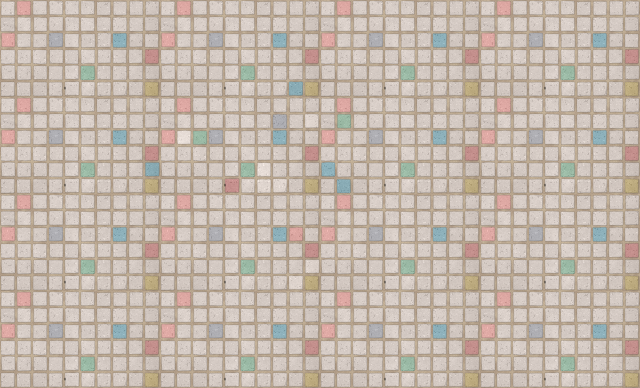
Write a WebGL 2 fragment shader that draws this texture.

```glsl
#version 300 es
precision highp float;

uniform vec2 u_resolution;
out vec4 outColor;

const vec2 GRID = vec2(40.0, 24.0);   // tiles across and down
const vec2 BLOCK = vec2(10.0, 6.0);   // tiles in one repeat

// Glaze colours: pink, rose, blue, green, grey, yellow
const vec3 GLAZE[6] = vec3[6](
    vec3(0.87, 0.66, 0.64), vec3(0.79, 0.58, 0.57), vec3(0.56, 0.70, 0.74),
    vec3(0.61, 0.73, 0.65), vec3(0.69, 0.69, 0.71), vec3(0.79, 0.72, 0.54));

// Column, row from the top, glaze: accents found in every block
const vec3 ACCENTS[7] = vec3[7](
    vec3(1, 0, 0), vec3(0, 2, 0), vec3(3, 2, 4), vec3(7, 2, 2),
    vec3(9, 3, 1), vec3(5, 4, 3), vec3(9, 5, 5));

// Single replaced tiles, placed on the whole grid
const vec3 REPLACED[10] = vec3[10](
    vec3(18, 5, 2), vec3(21, 7, 3), vec3(17, 7, 4), vec3(12, 8, 3), vec3(9, 10, 2),
    vec3(20, 10, 2), vec3(21, 11, 2), vec3(14, 11, 1), vec3(18, 14, 0), vec3(19, 14, 0));
const vec2 PALE[7] = vec2[7](
    vec2(11, 8), vec2(19, 7), vec2(16, 10), vec2(16, 11),
    vec2(17, 11), vec2(19, 16), vec2(18, 17));

float hash(vec2 p) {
    vec3 q = fract(vec3(p.xyx) * 0.1031);
    q += dot(q, q.yzx + 33.33);
    return fract((q.x + q.y) * q.z);
}

float noise(vec2 p) {
    vec2 i = floor(p), f = fract(p);
    f = f * f * (3.0 - 2.0 * f);
    return mix(mix(hash(i), hash(i + vec2(1, 0)), f.x),
               mix(hash(i + vec2(0, 1)), hash(i + vec2(1, 1)), f.x), f.y);
}

float roundedBox(vec2 p, vec2 halfSize, float radius) {
    vec2 q = abs(p) - halfSize + radius;
    return length(max(q, 0.0)) + min(max(q.x, q.y), 0.0) - radius;
}

bool sameCell(vec2 a, vec2 b) {
    return all(lessThan(abs(a - b), vec2(0.5)));
}

vec3 tileColor(vec2 cell, vec2 local) {
    vec3 color = vec3(0.845, 0.805, 0.78) + 0.035 * (hash(local + 7.0) - 0.5);
    for (int i = 0; i < 7; i++) {
        if (sameCell(local, ACCENTS[i].xy)) color = GLAZE[int(ACCENTS[i].z)];
        if (sameCell(cell, PALE[i])) color = vec3(0.90, 0.86, 0.835);
    }
    // The last entry lies over a plain tile of the block and is skipped
    for (int i = 0; i < 9; i++)
        if (sameCell(cell, REPLACED[i].xy)) color = GLAZE[int(REPLACED[i].z)];
    return color;
}

void main() {
    vec2 uv = gl_FragCoord.xy / u_resolution;
    vec2 grid = vec2(uv.x, 1.0 - uv.y) * GRID;
    vec2 cell = floor(grid);
    vec2 local = mod(cell, BLOCK);
    vec2 inBlock = local + fract(grid);
    float pixel = GRID.x / u_resolution.x;

    // Slightly uneven square, the same in every block
    vec2 offset = 0.045 * (vec2(hash(local + 21.0), hash(local + 43.0)) - 0.5);
    vec2 p = fract(grid) - 0.5 - offset;
    vec2 halfSize = vec2(0.415) + 0.02 * vec2(hash(local + 61.0), hash(local + 83.0));
    float d = roundedBox(p, halfSize, 0.07) + 0.025 * (noise(inBlock * 5.0) - 0.5);

    // Sandy grout with a darker line around each tile
    vec3 grout = mix(vec3(0.69, 0.61, 0.53), vec3(0.77, 0.70, 0.60), noise(inBlock * 4.0 + 9.0));
    grout += 0.05 * (noise(inBlock * 22.0) - 0.5);
    grout *= 1.0 - 0.13 * smoothstep(0.06, 0.0, d);

    // Glaze with speckles, worn rim and light from the upper left
    vec3 tile = tileColor(cell, local);
    tile += 0.045 * (noise(inBlock * 18.0) - 0.5) + 0.03 * (noise(inBlock * 3.0) - 0.5);
    tile -= 0.09 * smoothstep(0.80, 0.95, noise(inBlock * 14.0 + 31.0));
    tile += 0.06 * smoothstep(0.84, 0.97, noise(inBlock * 13.0 + 57.0));
    float rim = smoothstep(-0.075, 0.0, d);
    tile *= 1.0 - rim * (0.10 + 0.10 * clamp(p.x + p.y, -0.5, 0.5));

    vec3 color = mix(grout, tile, smoothstep(0.5 * pixel, -0.5 * pixel, d));

    // Small dark chip in every block
    float chip = length((inBlock - vec2(4.06, 5.45)) * vec2(1.0, 0.7));
    color *= 1.0 - 0.4 * smoothstep(0.06 + pixel * 0.5, 0.03, chip);

    // Block shading: duller right column and bottom row, soft stains
    float shade = 0.045 * smoothstep(8.3, 10.0, inBlock.x) + 0.03 * smoothstep(4.6, 6.0, inBlock.y);
    shade += 0.035 * (noise(inBlock * 0.6 + 3.0) - 0.5);
    color *= 1.0 - shade * vec3(0.9, 1.0, 1.1);

    outColor = vec4(color, 1.0);
}
```
